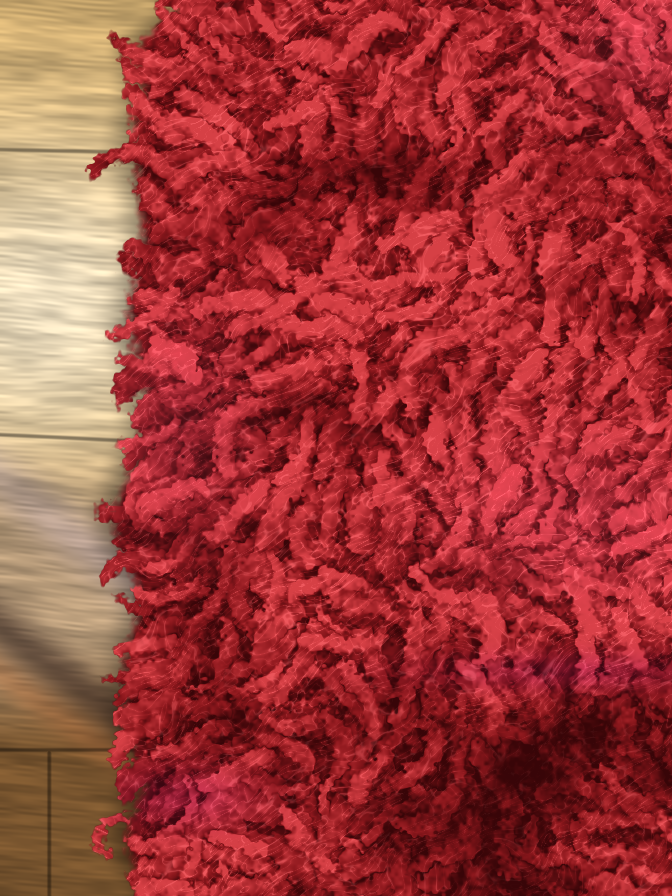
Reproduce this texture procedurally as a WebGL 1 fragment shader.

```glsl
precision highp float;
// A shaggy red rug lying on a pale wooden floor.
// Layers of bent, twisted yarn strands are scattered on jittered grids,
// shaded by depth, then covered with fine fuzz and broad patches of light.

uniform vec2 u_resolution;

const vec3 DEEP = vec3(0.22, 0.02, 0.03);
const vec3 MID = vec3(0.55, 0.09, 0.11);
const vec3 LIGHT = vec3(0.84, 0.25, 0.27);
const vec3 PINK = vec3(0.82, 0.24, 0.36);
const vec3 VIOLET = vec3(0.58, 0.08, 0.34);
const vec3 GOLD = vec3(0.80, 0.66, 0.42);
const vec3 PALE = vec3(0.91, 0.85, 0.73);
const vec3 TAN = vec3(0.71, 0.60, 0.47);
const vec3 BROWN = vec3(0.47, 0.33, 0.18);
const float CELL = 0.074;
const float HALF_LENGTH = 0.038;
const float YARN = 0.0125;
const float SOFTNESS = 0.0035;
const int LAYERS = 7;

float hash(vec2 p) {
  return fract(sin(dot(p, vec2(127.1, 311.7))) * 43758.5453);
}

float noise(vec2 p) {
  vec2 i = floor(p), f = fract(p);
  f = f * f * (3.0 - 2.0 * f);
  return mix(mix(hash(i), hash(i + vec2(1, 0)), f.x),
             mix(hash(i + vec2(0, 1)), hash(i + vec2(1, 1)), f.x), f.y);
}

mat2 turn(float a) { return mat2(cos(a), -sin(a), sin(a), cos(a)); }

float blob(vec2 p, vec2 center, vec2 radius) {
  vec2 d = (p - center) / radius;
  return exp(-dot(d, d));
}

float band(float x, float width) { return exp(-x * x / (width * width)); }

float ridge(vec2 p) { return pow(1.0 - abs(2.0 * noise(p) - 1.0), 5.0); }

float rugEdge(float y) {
  return 0.131 + 0.009 * cos((y - 0.74) * 31.4) + 0.012 * y
       - 0.018 * band(y - 0.41, 0.05) - 0.012 * band(y - 0.94, 0.03)
       + 0.045 * smoothstep(0.95, 1.0, y) + 0.025 * smoothstep(0.08, 0.0, y);
}

// Combed near the border, swirling further in.
float flowAngle(vec2 p) {
  float swirl = (noise(p * 5.0 + 3.7) - 0.5) * 5.5 - 0.3;
  float combed = 0.45 - 0.9 * smoothstep(0.45, 0.85, p.y);
  return mix(combed, swirl, smoothstep(0.2, 0.4, p.x));
}

vec3 woodFloor(vec2 p) {
  vec2 g = vec2(p.x, p.y + 0.06 * p.x + 0.01 * noise(p * 9.0));
  float grain = 0.5 * noise(g * vec2(9, 90)) + 0.5 * noise(g * vec2(35, 330));
  vec3 c = mix(GOLD, PALE, blob(p, vec2(0.05, 0.66), vec2(0.25, 0.20)));
  c = mix(c, TAN, smoothstep(0.54, 0.38, p.y));
  c = mix(c, BROWN, smoothstep(0.30, 0.15, p.y));
  float slope = p.y + 0.75 * p.x + 0.01 * grain;
  c = mix(c, vec3(0.66, 0.59, 0.63), 0.45 * band(slope - 0.47, 0.035));
  c = mix(c, vec3(0.24, 0.17, 0.14), 0.65 * band(slope - 0.305, 0.032));
  c = mix(c, vec3(0.68, 0.42, 0.24), 0.4 * band(slope - 0.255, 0.022));
  c *= 0.80 + 0.40 * grain;
  float seam = min(min(abs(p.y - 0.833 + 0.02 * p.x), abs(p.y - 0.515 + 0.05 * p.x)),
                   abs(p.y - 0.163));
  if (p.y < 0.163) seam = min(seam, abs(p.x - 0.055));
  c *= 1.0 - 0.4 * smoothstep(0.0035, 0.0005, seam);
  return c * (1.0 - 0.4 * smoothstep(-0.025, 0.025, p.x - rugEdge(p.y)));
}

// Lays one strand over the pile (tone, cover); q runs along and across it.
void layYarn(vec2 q, float halfLength, float width, float tone, inout vec2 pile) {
  float d = length(vec2(max(abs(q.x) - halfLength, 0.0), q.y));
  float a = smoothstep(width, width - SOFTNESS - 1.0 / u_resolution.y, d);
  float dome = sqrt(max(1.0 - d * d / (width * width), 0.0));
  float twist = sin(q.x / width * 3.2 + q.y / width * 2.0);
  float lit = tone * (0.58 + 0.42 * dome + 0.09 * twist + 0.14 * q.y / width);
  pile.x *= 1.0 - 0.27 * smoothstep(width * 1.9, width * 0.7, d);
  pile = vec2(mix(pile.x, lit, a * 0.94), max(pile.y, a));
}

void layHook(vec2 p, vec2 center, float radius, inout vec2 pile) {
  vec2 d = p - center;
  float along = atan(d.y, -d.x) * radius;
  layYarn(vec2(along - 0.5 * radius, length(d) - radius), radius * 1.6, 0.0075, 0.6, pile);
}

void main() {
  vec2 p = gl_FragCoord.xy / u_resolution.y;
  vec2 fray = vec2(noise(p * 210.0), noise(p * 210.0 + 41.0)) - 0.5;
  vec2 s = p + 0.009 * fray + 0.012 * (vec2(noise(p * 38.0), noise(p * 38.0 + 9.0)) - 0.5);
  vec2 pile = vec2(0.30, smoothstep(0.005, 0.025, s.x - rugEdge(s.y)));
  layHook(s, vec2(0.158, 0.838), 0.016, pile);
  layHook(s, vec2(0.133, 0.068), 0.021, pile);

  // Yarn, from the deepest layer to the top.
  for (int k = 0; k < LAYERS; k++) {
    float level = float(k) / float(LAYERS - 1);
    vec2 shift = vec2(0.37, 0.61) * float(k) * CELL;
    vec2 base = floor((s + shift) / CELL);
    for (int j = 0; j < 9; j++) {
      vec2 id = base + vec2(mod(float(j), 3.0), floor(float(j) / 3.0)) - 1.0;
      vec2 seed = id + float(k) * 17.3;
      float r = hash(seed), r2 = hash(seed + 5.1), r3 = hash(seed + 9.7);
      vec2 center = (id + 0.15 + 0.7 * vec2(r, r2)) * CELL - shift;
      if (center.x < rugEdge(center.y) + 0.018) continue;
      vec2 q = turn(flowAngle(center) + (r3 - 0.5) * 1.3) * (s - center);
      q.y += (r2 - 0.5) * 26.0 * q.x * q.x;
      float tone = 0.50 + 0.15 * level + 0.30 * (r - 0.5);
      layYarn(q, HALF_LENGTH * (0.6 + 0.5 * r3), YARN * (0.7 + 0.5 * r2), tone, pile);
    }
  }

  // Broad hollows and raised, brighter tufts.
  float light = 1.0 + 0.40 * (noise(p * 9.0 + 2.0) - 0.5) + 0.45 * (noise(p * vec2(16, 22)) - 0.5);
  light -= 0.40 * blob(p, vec2(0.40, 0.80), vec2(0.10, 0.03));
  light -= 0.42 * blob(p, vec2(0.37, 0.54), vec2(0.11, 0.035));
  light -= 0.25 * blob(p, vec2(0.28, 0.74), vec2(0.04, 0.04));
  light -= 0.46 * blob(p, vec2(0.66, 0.16), vec2(0.20, 0.08));
  light -= 0.42 * blob(p, vec2(0.50, 0.06), vec2(0.14, 0.09));
  light += 0.20 * blob(p, vec2(0.64, 0.42), vec2(0.16, 0.11));
  light += 0.15 * blob(p, vec2(0.52, 0.68), vec2(0.20, 0.10));
  light += 0.10 * blob(p, vec2(0.21, 0.68), vec2(0.06, 0.25));

  // Fuzz and loose hairs catching the light.
  vec2 w = p + 0.03 * vec2(noise(p * 22.0), noise(p * 22.0 + 7.0));
  float fuzz = ridge(turn(0.5) * w * vec2(75, 190)) + ridge(turn(-0.9) * w * vec2(190, 75));
  float tone = (pile.x + 0.11 * fuzz) * light + 0.17 * fray.x;

  vec3 rug = mix(DEEP, MID, smoothstep(0.06, 0.46, tone));
  rug = mix(rug, LIGHT, smoothstep(0.36, 0.80, tone));
  float pink = blob(p, vec2(0.65, 0.42), vec2(0.17, 0.10))
             + blob(p, vec2(0.20, 0.52), vec2(0.09, 0.13)) + blob(p, vec2(0.72, 0.95), vec2(0.10, 0.09));
  rug = mix(rug, PINK * (0.35 + 0.9 * tone), 0.35 * min(pink, 1.0));
  float violet = blob(p, vec2(0.64, 0.25), vec2(0.16, 0.022)) + blob(p, vec2(0.20, 0.11), vec2(0.08, 0.035));
  rug = mix(rug, VIOLET * (0.35 + tone), 0.35 * min(violet, 1.0));
  rug += vec3(0.08, 0.08, 0.08) * smoothstep(0.7, 1.5, fuzz) * light;

  gl_FragColor = vec4(mix(woodFloor(p), rug, pile.y), 1.0);
}
```
